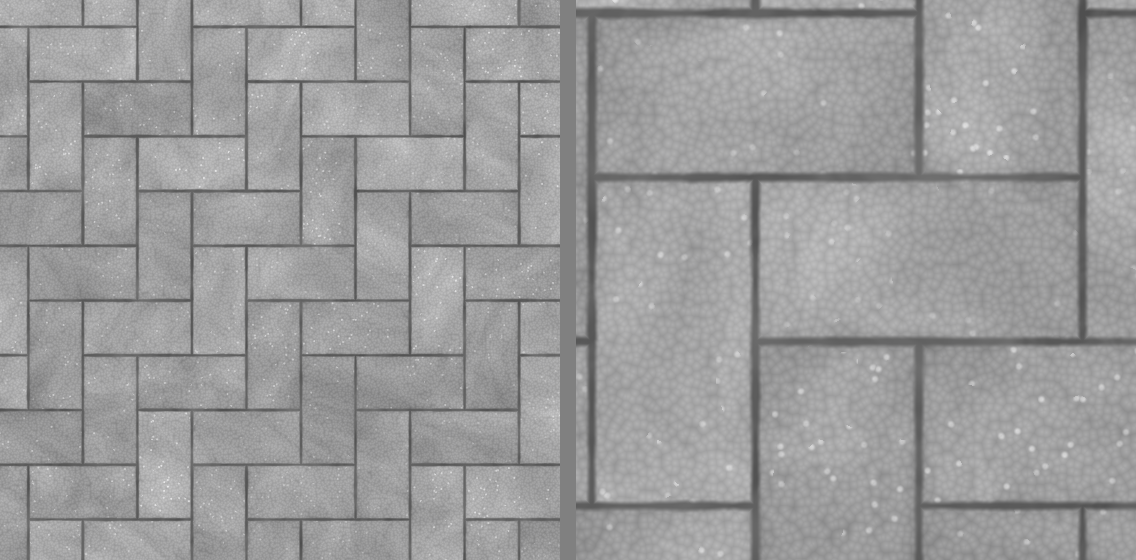
Left: the whole. Right: its middle third, enlarged.
A Shadertoy shader for this texture:

```glsl
const vec2 GRID = vec2(10.27, 10.23);      // half-brick cells across and down
const vec2 GRID_OFFSET = vec2(0.52, 0.49); // cut-off part of the first cell
const vec3 STONE = vec3(0.632, 0.632, 0.634);
const vec3 JOINT = vec3(0.375, 0.375, 0.375);
const float JOINT_HALF_WIDTH = 0.025;
const float JOINT_SOFTNESS = 0.019;
const float JOINT_WOBBLE = 0.007;
const float EDGE_SHADE = 0.05;
const float BRICK_VARIATION = 0.085;
const float CLOUD_STRENGTH = 0.06;
const float GRAIN_SCALE = 21.0;
const float GRAIN_STRENGTH = 0.10;
const float SPECK_SCALE = 15.0;
const float SPECK_STRENGTH = 0.17;
const float SPECK_DENSITY = 0.05;

vec2 hash2(vec2 p) {
    vec3 q = fract(p.xyx * vec3(0.1031, 0.1030, 0.0973));
    q += dot(q, q.yzx + 33.33);
    return fract((q.xx + q.yz) * q.zy);
}

// Cellular noise: distance to the nearest point, and that point's random value
vec2 cellular(vec2 p) {
    vec2 cell = floor(p);
    vec2 nearest = vec2(9.0, 0.0);
    for (int y = -1; y <= 1; y++) {
        for (int x = -1; x <= 1; x++) {
            vec2 id = cell + vec2(x, y);
            float d = length(id + hash2(id) - p);
            if (d < nearest.x) nearest = vec2(d, hash2(id + 57.3).x);
        }
    }
    return nearest;
}

// Layered, warped sines, roughly -1 to 1
float clouds(vec2 p) {
    const mat2 TURN = mat2(0.8, 0.6, -0.6, 0.8);
    float sum = 0.0, amplitude = 0.6;
    for (int i = 0; i < 5; i++) {
        p = TURN * p * 1.75 + 0.7 * sin(p.yx * 1.3) + 2.1;
        sum += amplitude * sin(p.x) * sin(p.y);
        amplitude *= 0.72;
    }
    return sum;
}

// Herringbone: origin (xy) and size (zw) of the brick covering a cell
vec4 brickAt(vec2 cell) {
    float k = mod(cell.x - cell.y, 4.0);
    if (k < 1.5) return vec4(cell - vec2(step(0.5, k), 0.0), 2.0, 1.0);
    return vec4(cell - vec2(0.0, step(k, 2.5)), 1.0, 2.0);
}

void mainImage(out vec4 fragColor, in vec2 fragCoord) {
    vec2 uv = fragCoord / iResolution.xy;
    vec2 pos = vec2(uv.x, 1.0 - uv.y) * GRID - GRID_OFFSET;
    float pixel = GRID.y / iResolution.y;

    vec4 brick = brickAt(floor(pos));
    vec2 local = pos - brick.xy;
    vec2 random = hash2(brick.xy + 40.0);

    // Distance to the brick's edge, slightly uneven
    vec2 inset = min(local, brick.zw - local);
    float edge = min(inset.x, inset.y) + JOINT_WOBBLE * clouds(pos * 2.5);

    // Brick tone, stains and grain
    float stain = clouds(local * 1.1 + random * 60.0);
    float grain = 0.45 - cellular(pos * GRAIN_SCALE + 300.0).x;
    float tone = BRICK_VARIATION * (random.x - 0.5)
               + CLOUD_STRENGTH * stain
               + GRAIN_STRENGTH * grain
               - EDGE_SHADE * exp(-max(edge, 0.0) / 0.05);

    // Pale chips, denser in the lighter stains
    vec2 chip = cellular(pos * SPECK_SCALE + 700.0);
    float density = SPECK_DENSITY * (1.0 + 1.5 * clamp(stain, -0.5, 1.0));
    float speck = step(chip.y, density)
                * (1.0 - smoothstep(0.1, 0.42 + pixel, chip.x));
    tone += SPECK_STRENGTH * speck * (0.5 + 0.5 * random.y);

    // Dark joints between bricks
    float soft = max(JOINT_SOFTNESS, 0.75 * pixel);
    float cover = smoothstep(JOINT_HALF_WIDTH - soft, JOINT_HALF_WIDTH + soft, edge);
    vec3 jointColor = JOINT + 0.06 * clouds(pos * 1.7 + 9.0);
    fragColor = vec4(mix(jointColor, STONE + tone, cover), 1.0);
}
```
